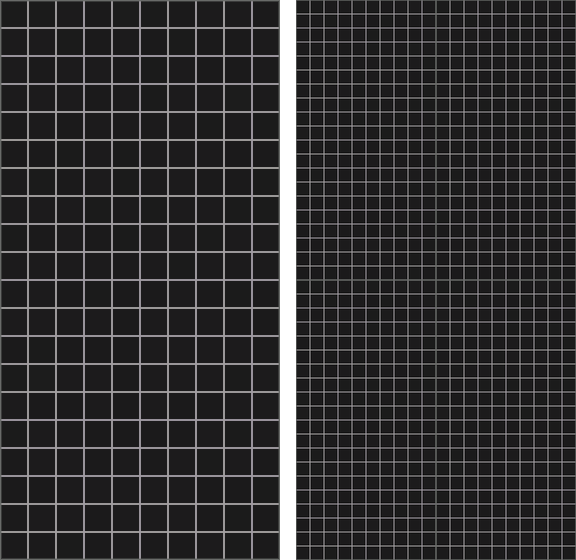
Left: one tile. Right: repeated 2 by 2.
Write a Shadertoy shader that draws this pattern.

```glsl
// Dark square tiles, ten across and twenty down, with thin pale lilac joints and a grey rim.

float hash(vec2 p) {
    return fract(sin(dot(p, vec2(127.1, 311.7))) * 43758.5453);
}

// Share of a pixel covered by a line centred on zero, per axis
vec2 lineCoverage(vec2 dist, vec2 halfWidth, vec2 pixel) {
    vec2 overlap = min(halfWidth, dist + 0.5 * pixel) - max(-halfWidth, dist - 0.5 * pixel);
    return clamp(overlap / pixel, 0.0, 1.0);
}

// Joint colour, drifting slightly between lilac and warm grey
vec3 jointColor(float seed) {
    return mix(vec3(0.75, 0.72, 0.77), vec3(0.77, 0.76, 0.75), hash(vec2(seed, 3.0)));
}

void mainImage(out vec4 fragColor, in vec2 fragCoord) {
    vec2 repeats = vec2(10.0, 20.0);
    vec2 grid = fragCoord / iResolution.xy * repeats;
    vec2 pixel = repeats / iResolution.xy;

    // Nearest joint on each axis, with an index that wraps at the edges
    vec2 nearest = floor(grid + 0.5);
    vec2 dist = grid - nearest;
    vec2 joint = mod(nearest, repeats);
    vec2 isRim = 1.0 - step(0.5, joint);

    // Tile faces with a faint change of shade
    float shade = hash(floor(grid)) - 0.5;
    vec3 color = vec3(0.108, 0.105, 0.108) + 0.006 * shade;

    // Inner joints
    vec2 line = lineCoverage(dist, vec2(0.027), pixel) * (1.0 - isRim);
    color = mix(color, jointColor(joint.x), line.x);
    color = mix(color, jointColor(joint.y + 40.0), line.y * (1.0 - line.x));

    // Grey rim, shared by opposite edges
    vec2 rim = lineCoverage(dist, vec2(0.05), pixel) * isRim;
    color = mix(color, vec3(0.41, 0.42, 0.41), max(rim.x, rim.y));

    fragColor = vec4(color, 1.0);
}
```
